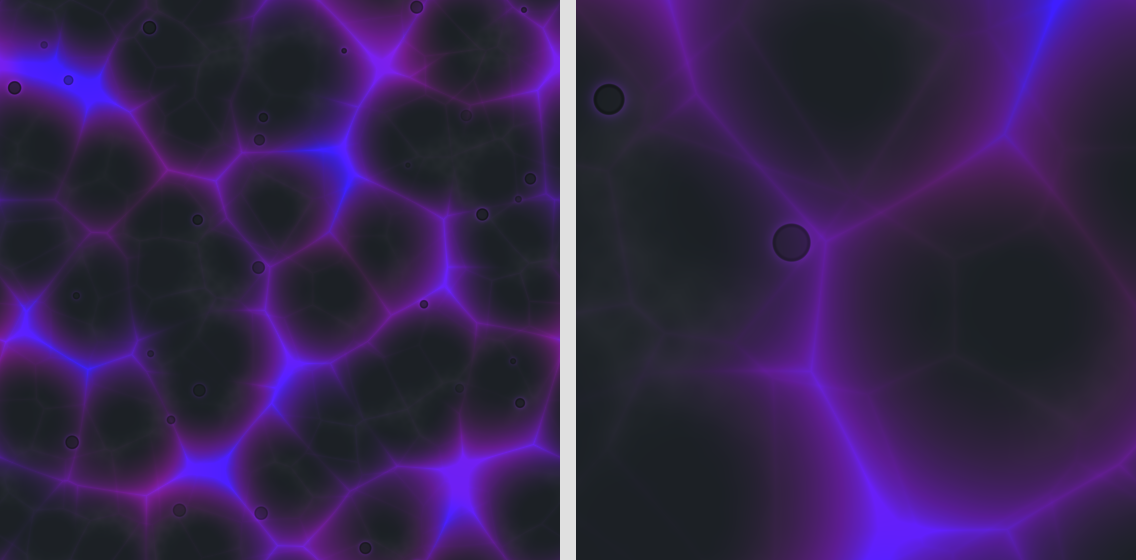
Left, the full canvas; right, a detail of the centre.
Reproduce this texture procedurally as a Shadertoy shader.

```glsl
// Dark cellular rock with glowing magenta and blue veins, tiny pits and faint cracks; tiles seamlessly.

const float TAU = 6.2831853;
const float CELLS = 6.0;          // main cells across the canvas
const float CRACKS = 11.0;        // faint secondary cells
const float DUST = 56.0;          // fine surface mottling
const float PITS = 9.0;           // slots for round pits
const float PIT_SHARE = 0.36;     // part of the slots in use
const float WARP = 0.011;         // bending of the veins
const float HAZE = 0.19;          // broad brightening and dimming of the glow
const float GLOW_START = 0.19;    // distance from a cell centre where glow begins
const float GLOW_RANGE = 0.76;
const float GLOW_POWER = 1.9;
const float VEIN_WIDTH = 0.012;
const float CORE_WIDTH = 0.0025;
const vec3 PINK_TINT = vec3(1.38, 0.88, 0.91);
const vec3 BLUE_TINT = vec3(0.42, 1.10, 1.14);
const vec3 GREY_DUST = vec3(0.030, 0.032, 0.026);
const vec3 PIT_COLOR = vec3(0.10, 0.115, 0.13);
const vec3 HALO_COLOR = vec3(0.16, 0.02, 0.30);
const vec3 RAMP[6] = vec3[6](
    vec3(0.108, 0.127, 0.145), vec3(0.20, 0.13, 0.265), vec3(0.29, 0.12, 0.41),
    vec3(0.38, 0.11, 0.57), vec3(0.41, 0.12, 0.74), vec3(0.44, 0.12, 0.95));

vec2 hash2(vec2 p) {
    vec3 q = fract(p.xyx * vec3(0.1031, 0.1030, 0.0973));
    q += dot(q, q.yzx + 33.33);
    return fract((q.xx + q.yz) * q.zy);
}

// Whole-number frequencies keep this wave field periodic
float waves(vec2 uv, float phase) {
    vec2 a = TAU * uv;
    return 0.4 * sin(a.x + 2.0 * a.y + phase)
         + 0.35 * sin(2.0 * a.x - a.y + 1.7 * phase + 1.3 * sin(a.y + phase))
         + 0.25 * sin(3.0 * a.x + 2.0 * a.y - 2.3 * phase + sin(2.0 * a.x));
}

// Wrapped cellular noise: x = centre distance in cells, y = border distance in canvas units
vec2 cellular(vec2 uv, float count, float seed) {
    vec2 p = uv * count, cell = floor(p), local = p - cell;
    vec2 nearest = vec2(9.0);
    for (int y = -2; y <= 2; y++)
    for (int x = -2; x <= 2; x++) {
        vec2 o = vec2(x, y);
        vec2 r = o + hash2(mod(cell + o, count) + seed) - local;
        if (dot(r, r) < dot(nearest, nearest)) nearest = r;
    }
    float border = 9.0;
    for (int y = -2; y <= 2; y++)
    for (int x = -2; x <= 2; x++) {
        vec2 o = vec2(x, y);
        vec2 r = o + hash2(mod(cell + o, count) + seed) - local;
        vec2 gap = r - nearest;
        if (dot(gap, gap) > 1e-5)
            border = min(border, dot(0.5 * (nearest + r), normalize(gap)));
    }
    return vec2(length(nearest), border / count);
}

vec3 ramp(float t) {
    vec3 col = RAMP[0];
    for (int i = 0; i < 5; i++)
        col = mix(col, RAMP[i + 1], clamp(t - float(i), 0.0, 1.0));
    return col;
}

// Round pits with a dark rim and a violet halo
vec3 addPits(vec3 col, vec2 uv, float blur) {
    vec2 cell = floor(uv * PITS);
    for (int y = -1; y <= 1; y++)
    for (int x = -1; x <= 1; x++) {
        vec2 slot = cell + vec2(x, y);
        vec2 id = mod(slot, PITS);
        vec2 kind = hash2(id + 71.0);
        if (kind.x > PIT_SHARE) continue;
        vec2 centre = (slot + 0.1 + 0.8 * hash2(id + 37.0)) / PITS;
        float radius = mix(0.004, 0.012, kind.y);
        float d = length(uv - centre) - radius;
        float strength = mix(0.25, 0.9, hash2(id + 113.0).x);
        col += HALO_COLOR * strength * exp(-max(d, 0.0) / 0.003) * smoothstep(-blur, blur, d);
        col = mix(col, PIT_COLOR, 0.75 * strength * smoothstep(blur, -blur, d));
        col *= 1.0 - 0.4 * strength * smoothstep(0.0012 + blur, 0.0, abs(d + 0.001));
    }
    return col;
}

void mainImage(out vec4 fragColor, in vec2 fragCoord) {
    vec2 uv = fragCoord / iResolution.xy;
    float blur = 1.0 / iResolution.y;
    vec2 bent = uv + WARP * vec2(waves(uv, 1.0), waves(uv.yx, 4.0));

    vec2 vein = cellular(bent, CELLS, 5.0);
    vec2 crack = cellular(bent, CRACKS, 23.0);
    float dust = cellular(uv, DUST, 51.0).x;
    float haze = waves(uv, 2.6);
    float patches = 0.5 + 0.5 * waves(uv.yx, 5.2);

    // Glow gathers far from cell centres, with sharper light along the borders
    float reach = vein.x + HAZE * haze;
    float t = 5.0 * pow(max(reach - GLOW_START, 0.0) / GLOW_RANGE, GLOW_POWER);
    float strength = smoothstep(0.2, 0.85, reach);
    t += strength * (0.8 * exp(-vein.y / VEIN_WIDTH) + 0.4 * exp(-vein.y / CORE_WIDTH));
    t += 0.4 * patches * exp(-crack.y / 0.003) + 0.15 * patches * (crack.x - 0.4);
    t += 0.05 * (dust - 0.45);

    // Hue drifts between pink and blue; the haziest glow turns blue
    float storm = smoothstep(0.15, 0.75, haze) * smoothstep(1.0, 5.0, t);
    float hue = clamp(0.4 + 0.36 * waves(uv, 0.4) + 0.5 * storm, 0.0, 1.0);
    vec3 light = ramp(t) - RAMP[0];
    vec3 col = RAMP[0] + light * mix(PINK_TINT, BLUE_TINT, hue);

    // Dull grey facets on the dark rock
    float facet = smoothstep(0.35, 0.85, crack.x) * (1.0 - smoothstep(0.3, 1.6, t));
    col += GREY_DUST * facet * (0.6 + 0.6 * dust);
    col = addPits(col, uv, blur);
    fragColor = vec4(clamp(col, 0.0, 1.0), 1.0);
}
```
